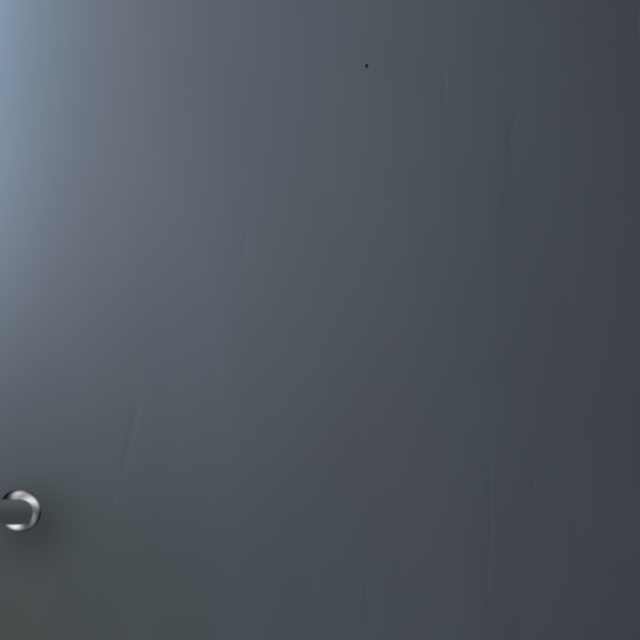
This texture is drawn by a three.js fragment shader. Its source:

```glsl
// Grey painted metal panel in soft side light, with faint creases and a chrome knob.
varying vec2 vUv;

float hash(float n) {
  return fract(sin(n * 91.7) * 4375.85);
}

// Layered, warped sines: broad stains stretched along the vertical
float mottle(vec2 p) {
  float sum = 0.0;
  float amp = 0.5;
  for (int i = 0; i < 5; i++) {
    p += 0.6 * sin(p.yx * 1.3 + float(i) * 2.1);
    sum += amp * sin(p.x) * cos(p.y + float(i));
    p = mat2(1.6, 0.7, -0.7, 1.6) * p;
    amp *= 0.55;
  }
  return sum;
}

// Thin embossed line: a dark side and a light side, fading at both ends
float crease(vec2 p, float halfLength, float width) {
  float fade = 1.0 - smoothstep(0.2, 1.0, abs(p.y) / halfLength);
  float d = p.x / width;
  return fade * d * exp(-d * d);
}

// Light falls from the upper left and fades towards the floor
float panelLight(vec2 uv) {
  float top = 0.44 - 0.175 * uv.x + 0.15 * uv.y * exp(-uv.x * 7.0);
  float bottom = 0.295 + 0.05 * uv.x * (1.0 - 1.9 * uv.x);
  return mix(bottom, top, smoothstep(-0.05, 0.78, uv.y));
}

vec3 panelColor(vec2 uv) {
  float light = panelLight(uv);
  float stain = mottle(uv * vec2(9.0, 4.0) + 1.7);
  light += 0.010 * stain * (0.5 + light);
  light += 0.003 * mottle(uv * vec2(38.0, 7.0));

  // Scattered small creases, denser on the right side
  for (int i = 0; i < 16; i++) {
    float id = float(i) + 1.0;
    vec2 center = vec2(sqrt(hash(id)), hash(id + 31.0));
    vec2 p = uv - center;
    p.x += (hash(id + 57.0) - 0.6) * 0.35 * p.y + 0.003 * sin(uv.y * 70.0 + id);
    light += 0.022 * hash(id + 73.0) * crease(p, 0.02 + 0.05 * hash(id + 12.0), 0.004);
  }

  // Long vertical fold, sharper near the floor, and a slanted dent at the left
  float fold = uv.x - 0.762 - 0.02 * uv.y - 0.002 * sin(uv.y * 45.0);
  light += mix(0.026, 0.006, smoothstep(0.1, 0.4, uv.y)) * crease(vec2(fold, uv.y - 0.4), 0.6, 0.005);
  light -= 0.006 * smoothstep(-0.004, 0.008, fold) * exp(-max(fold, 0.0) * 12.0);
  vec2 dent = uv - vec2(0.205, 0.32);
  light += 0.026 * crease(vec2(dent.x - 0.22 * dent.y, dent.y), 0.085, 0.007);

  // Cool in the highlight, greenish low on the left, faint violet and teal stains
  vec3 tint = mix(vec3(0.92, 1.0, 1.09), vec3(0.89, 1.0, 1.15), smoothstep(0.42, 0.6, light));
  float green = (1.0 - smoothstep(0.0, 0.5, uv.x)) * (1.0 - smoothstep(0.0, 0.4, uv.y));
  tint = mix(tint, vec3(0.92, 1.0, 1.0), green);
  tint += vec3(0.022, -0.008, 0.010) * mottle(uv.yx * vec2(5.0, 8.0) + 4.0);
  return light * tint;
}

// Chrome rosette with a dark stem leaving to the left
vec3 addKnob(vec3 color, vec2 uv) {
  vec2 p = uv - vec2(0.031, 0.202);
  float r = length(p);
  float angle = atan(p.y, p.x);

  vec2 s = (p - vec2(0.020, -0.022)) / vec2(0.060, 0.055);
  color *= 1.0 - 0.22 * exp(-dot(s, s));

  float shine = 0.50 + 0.22 * sin(angle * 2.0 + 0.3) + 0.16 * sin(angle * 5.0 + r * 180.0);
  shine += 0.30 * pow(abs(sin(angle)), 6.0);
  shine *= 1.0 - 0.65 * smoothstep(0.027, 0.034, r);
  vec3 chrome = shine * vec3(0.97, 0.98, 1.0);

  vec2 q = vec2(max(p.x - 0.001, 0.0), p.y + 0.002);
  float stem = length(q) - 0.020;
  vec3 stemColor = vec3(0.23, 0.25, 0.25) + 0.10 * smoothstep(-0.01, 0.02, p.y);
  chrome = mix(stemColor, chrome, smoothstep(-0.003, 0.002, stem));
  return mix(chrome, color, smoothstep(0.032, 0.035, r));
}

void main() {
  vec3 color = panelColor(vUv);
  color = addKnob(color, vUv);

  // Single dark chip in the paint
  float chip = length((vUv - vec2(0.573, 0.897)) * vec2(1.0, 0.8));
  color *= 1.0 - 0.55 * (1.0 - smoothstep(0.001, 0.004, chip));

  gl_FragColor = vec4(color, 1.0);
}
```
